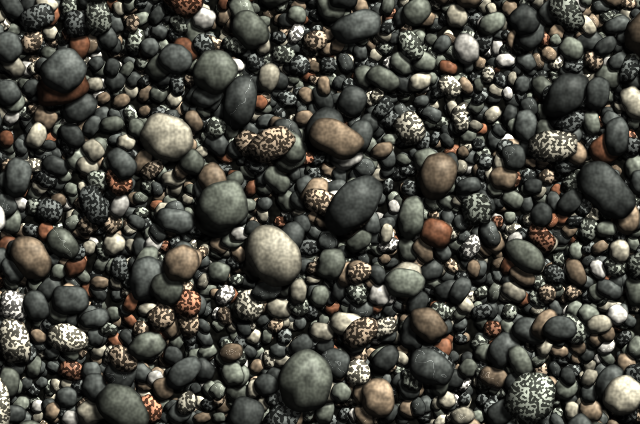
Give the GLSL for this texture, as a WebGL 2 fragment shader.

```glsl
#version 300 es
precision highp float;
// Sunlit beach pebbles: piled rounded stones of mixed size with hard shadows.

uniform vec2 u_resolution;
out vec4 fragColor;

const int LAYERS = 6;
const float FINEST_CELL = 0.036;
const vec3 SUN = vec3(0.43, 0.66, 0.61);
const vec3 GAP_COLOUR = vec3(0.06, 0.06, 0.05);

vec3 hash3(vec2 p) {
    vec3 h = fract(p.xyx * vec3(0.1031, 0.1030, 0.0973));
    h += dot(h, h.yxz + 33.33);
    return fract((h.xxy + h.yzz) * h.zyx);
}

vec2 gradient(vec2 corner) {
    float angle = 6.2832 * hash3(corner).x;
    return vec2(cos(angle), sin(angle));
}

// Gradient noise, roughly -0.7 to 0.7
float noise(vec2 p) {
    vec2 i = floor(p), f = p - i;
    vec2 u = f * f * f * (f * (f * 6.0 - 15.0) + 10.0);
    vec2 e = vec2(1.0, 0.0);
    float low = mix(dot(gradient(i), f), dot(gradient(i + e), f - e), u.x);
    float high = mix(dot(gradient(i + e.yx), f - e.yx), dot(gradient(i + 1.0), f - 1.0), u.x);
    return mix(low, high, u.y);
}

mat2 rotation(float angle) {
    float c = cos(angle), s = sin(angle);
    return mat2(c, s, -s, c);
}

// 0 at the middle of a stone, 1 on its outline
float stoneDistance(vec2 q, float squareness, float seed) {
    vec2 a = pow(abs(q) + 1e-4, vec2(squareness));
    return pow(a.x + a.y, 1.0 / squareness) + 0.17 * noise(q * 1.2 + seed) * min(length(q), 1.0);
}

// Mineral families, from common dark slate to rare white quartz
vec3 stoneColour(float kind, float tone) {
    vec3 c = vec3(0.34, 0.355, 0.335);
    c = mix(c, vec3(0.51, 0.53, 0.47), step(0.40, kind));
    c = mix(c, vec3(0.62, 0.54, 0.44), step(0.65, kind));
    c = mix(c, vec3(0.60, 0.40, 0.29), step(0.79, kind));
    c = mix(c, vec3(0.80, 0.77, 0.67), step(0.83, kind));
    c = mix(c, vec3(0.99, 0.97, 0.91), step(0.96, kind));
    return c * mix(0.74, 1.22, tone);
}

// Mottling on every stone, salt-and-pepper grains and veins on some
vec3 mineralTexture(vec3 c, vec2 p, vec2 q, vec3 rnd) {
    float fine = noise(p * 130.0 + rnd.x * 40.0);
    float broad = noise(p * 45.0 + rnd.y * 40.0);
    c *= 1.0 + 0.28 * fine + 0.3 * broad;
    float grains = smoothstep(-0.12, 0.18, fine + 0.4 * broad);
    vec3 speckled = mix(c * 0.55, c * 1.25 + 0.1, grains);
    c = mix(c, speckled, step(0.74, rnd.z));
    float vein = 1.0 - smoothstep(0.02, 0.06, abs(q.x * 0.6 + q.y + noise(q * 2.0 + rnd.x * 9.0) - rnd.y + 0.5));
    return mix(c, c + 0.18, vein * step(rnd.z, 0.12));
}

vec3 shadeStone(vec3 albedo, vec2 outward, float d, float bump, float gloss) {
    float rim = min(d, 1.0);
    vec2 tilt = outward * pow(rim, 1.6) * 0.97 + bump;
    vec3 n = normalize(vec3(tilt, sqrt(max(1.0 - dot(tilt, tilt), 0.02))));
    float diffuse = max(dot(n, SUN), 0.0);
    vec3 halfway = normalize(SUN + vec3(0.0, 0.0, 1.0));
    float sheen = pow(max(dot(n, halfway), 0.0), 22.0) * gloss;
    float contact = 1.0 - 0.4 * smoothstep(0.84, 1.0, rim);
    return (albedo * (0.10 + 1.17 * diffuse) + sheen * vec3(0.21, 0.21, 0.20)) * contact;
}

// Draws one stone and its shadow over the colour below
vec3 addStone(vec3 below, vec2 p, vec2 id, float cell, float presence, float pixel) {
    vec3 place = hash3(id), form = hash3(id + 71.3), look = hash3(id + 139.7);
    if (place.z > presence) return below;
    vec2 offset = p - (id - floor(id / 1000.0) * 1000.0 - 100.0 + 0.5 + (place.xy - 0.5) * 0.7) * cell;
    float radius = cell * mix(0.37, 0.56, form.x);
    float stretch = mix(1.0, 1.28, form.y);
    vec2 axes = radius * vec2(stretch, 1.0 / stretch);
    mat2 turn = rotation(form.z * 3.1416);
    vec2 q = (offset * turn) / axes;
    float squareness = mix(2.0, 2.8, look.y);
    float seed = place.x * 50.0;

    vec2 shadowQ = ((offset + SUN.xy * radius * 0.36) * turn) / axes;
    float shadow = 1.0 - smoothstep(0.88, 1.1, stoneDistance(shadowQ, squareness, seed));
    vec3 colour = below * (1.0 - 0.82 * shadow);

    float d = stoneDistance(q, squareness, seed);
    float edge = pixel / radius;
    if (d > 1.0 + edge) return colour;
    vec2 outward = turn * (q / max(length(q), 1e-3));
    vec3 albedo = mineralTexture(stoneColour(look.x, look.z), p, q, hash3(id + 211.1));
    float bump = 0.2 * noise(q * 1.8 + seed + 7.0);
    vec3 stone = shadeStone(albedo, outward, d, bump, form.x);
    return mix(colour, stone, 1.0 - smoothstep(1.0 - edge, 1.0 + edge, d));
}

void main() {
    vec2 p = gl_FragCoord.xy / u_resolution.y;
    float pixel = 0.8 / u_resolution.y;
    vec3 colour = GAP_COLOUR * (1.0 + noise(p * 90.0));

    // Fine gravel first, then fewer and larger stones on top
    for (int layer = 0; layer < LAYERS; layer++) {
        float rank = max(float(layer) - 1.0, 0.0);
        float cell = FINEST_CELL * pow(1.36, rank);
        vec2 home = floor(p / cell) + 100.0 + 1000.0 * float(layer);
        for (int k = 0; k < 9; k++) {
            vec2 id = home + vec2(k % 3 - 1, k / 3 - 1);
            colour = addStone(colour, p, id, cell, exp(-0.5 * rank), pixel);
        }
    }
    fragColor = vec4(clamp(colour, 0.0, 1.0), 1.0);
}
```
